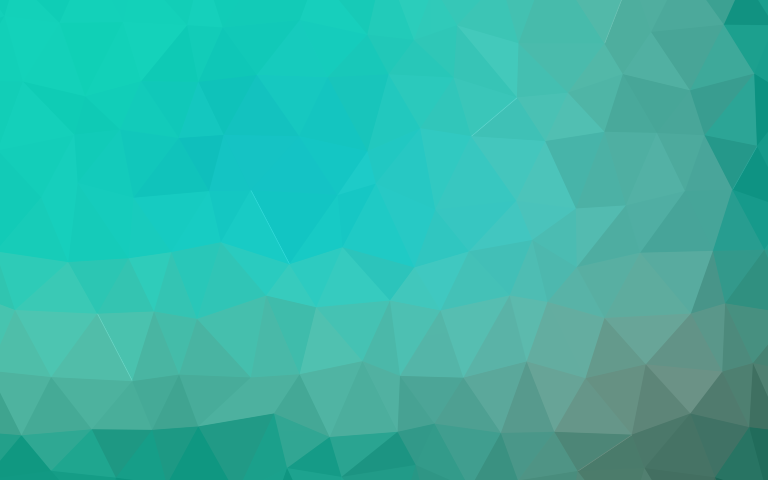
This background is drawn by a WebGL 1 fragment shader. Its source:

```glsl
precision highp float;
// Low-poly teal background: a staggered, jittered triangle mesh in which every
// facet takes one flat colour from a smooth field sampled at its centroid.
// The field joins a rightward and a downward ramp; a few seams catch light.

uniform vec2 u_resolution;

const vec2 GRID = vec2(13.0, 8.5);
const float JITTER = 0.54;
const vec3 TEAL = vec3(0.06, 0.805, 0.715);
const vec3 SEAM_LIGHT = vec3(0.11, 0.07, 0.08);

float hash(vec2 p) {
  return fract(sin(dot(p, vec2(127.1, 311.7))) * 43758.5453);
}

float ramp(float from, float to, float x) {
  return clamp((x - from) / (to - from), 0.0, 1.0);
}

float glow(vec2 p, vec2 center, vec2 radius) {
  vec2 q = (p - center) / radius;
  return exp(-dot(q, q));
}

// Colour shift from left to right: grey-green, then deep teal at the border
vec3 rightShift(float x) {
  vec3 c = mix(vec3(0.0), vec3(0.02, 0.0, 0.01), ramp(0.0, 0.44, x));
  c = mix(c, vec3(0.19, -0.03, 0.0), ramp(0.44, 0.65, x));
  c = mix(c, vec3(0.26, -0.105, -0.08), ramp(0.65, 0.8, x));
  c = mix(c, vec3(0.22, -0.165, -0.13), ramp(0.8, 0.92, x));
  return mix(c, vec3(0.02, -0.2, -0.18), ramp(0.92, 0.98, x));
}

// Colour shift from top to bottom
vec3 downShift(float y) {
  vec3 c = mix(vec3(0.0), vec3(0.02, 0.0, 0.01), ramp(0.0, 0.48, y));
  c = mix(c, vec3(0.2, -0.035, -0.03), ramp(0.48, 0.66, y));
  c = mix(c, vec3(0.25, -0.1, -0.09), ramp(0.66, 0.77, y));
  c = mix(c, vec3(0.2, -0.15, -0.14), ramp(0.77, 0.88, y));
  return mix(c, vec3(0.02, -0.19, -0.19), ramp(0.88, 0.96, y));
}

// Red joins as a length so that it does not overshoot where the ramps cross
vec3 colorField(vec2 uv) {
  float depth = 1.0 - uv.y;
  vec3 across = rightShift(uv.x);
  vec3 down = downShift(depth);
  vec3 shift = vec3(length(vec2(across.r, down.r)), across.gb + down.gb);
  vec2 p = vec2(uv.x, depth);
  vec3 pool = vec3(-0.01, -0.055, 0.01) * glow(p, vec2(0.33, 0.3), vec2(0.16, 0.18));
  vec3 cyan = vec3(0.0, 0.005, 0.045) * glow(p, vec2(0.5, 0.45), vec2(0.25, 0.2));
  vec3 mint = vec3(0.0, 0.02, -0.005) * glow(p, vec2(0.16, 0.14), vec2(0.12, 0.14));
  return TEAL + shift + pool + cyan + mint;
}

// Mesh vertex: odd rows are shifted by half a cell
vec2 vertex(vec2 id) {
  vec2 offset = vec2(hash(id), hash(id + 37.3)) - 0.5;
  return id + vec2(0.5 * mod(id.y, 2.0), 0.0) + JITTER * offset;
}

// Signed distance to the line a-b, positive on its left
float edgeDistance(vec2 p, vec2 a, vec2 b) {
  vec2 e = normalize(b - a);
  return e.x * (p.y - a.y) - e.y * (p.x - a.x);
}

// Facet colour in rgb and its smooth coverage in a, premultiplied
vec4 facet(vec2 p, vec2 a, vec2 b, vec2 c, float pixel) {
  float seam = edgeDistance(p, c, a);
  float inside = min(seam, min(edgeDistance(p, a, b), edgeDistance(p, b, c)));
  float coverage = smoothstep(-0.6 * pixel, 0.6 * pixel, inside);

  vec2 center = (a + b + c) / 3.0;
  vec2 uv = center / GRID;
  float contrast = mix(0.025, 0.075, max(ramp(0.5, 0.1, uv.y), ramp(0.6, 0.95, uv.x)));
  vec3 color = colorField(uv) + contrast * (hash(center) - 0.5);

  float lit = step(0.97, hash(center + 11.7));
  color += SEAM_LIGHT * lit * (1.0 - smoothstep(0.3 * pixel, 1.2 * pixel, seam));
  return vec4(color, 1.0) * coverage;
}

void main() {
  vec2 uv = gl_FragCoord.xy / u_resolution;
  vec2 p = uv * GRID;
  float pixel = GRID.y / u_resolution.y;

  // Blend the facets of the neighbouring cells by their coverage
  vec4 sum = vec4(colorField(uv), 1.0) * 0.001;
  for (int j = -1; j <= 1; j++) {
    for (int i = -1; i <= 1; i++) {
      vec2 id = floor(p) + vec2(float(i), float(j));
      vec2 a = vertex(id);
      vec2 b = vertex(id + vec2(1.0, 0.0));
      vec2 c = vertex(id + vec2(0.0, 1.0));
      vec2 d = vertex(id + vec2(1.0, 1.0));
      bool oddRow = mod(id.y, 2.0) > 0.5;
      sum += facet(p, a, b, oddRow ? d : c, pixel);
      sum += facet(p, oddRow ? a : b, d, c, pixel);
    }
  }
  gl_FragColor = vec4(sum.rgb / sum.a, 1.0);
}
```
